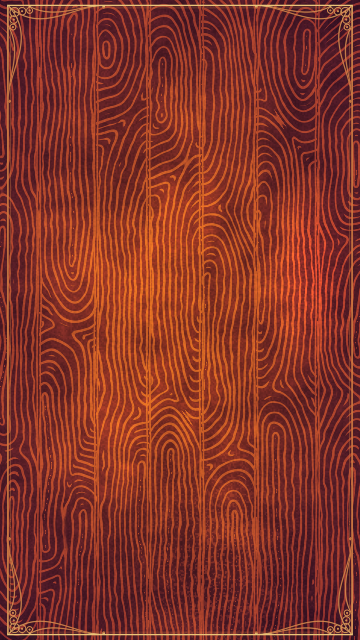
Write a WebGL 2 fragment shader that draws this texture.

```glsl
#version 300 es
precision highp float;

uniform vec2 u_resolution;
out vec4 fragColor;

// Layout, in canvas units: 432 across, 768 up
const vec2 CANVAS = vec2(432.0, 768.0);
const vec2 FRAME_INSET = vec2(9.5, 6.5);
const float GRAIN_SPACING = 7.4;
const float GRAIN_WIDTH = 1.25;
const float KNOT_BLEND = 7.0;
const float SCROLL_REACH = 116.0;
const vec2 GLOW_CENTER = vec2(214.0, 380.0);
const vec2 GLOW_SIZE = vec2(180.0, 310.0);

// Colours
const vec3 WOOD_DARK = vec3(0.225, 0.07, 0.15);
const vec3 WOOD_WARM = vec3(0.60, 0.215, 0.135);
const vec3 GRAIN_EMBER = vec3(0.61, 0.20, 0.19);
const vec3 GRAIN_FLAME = vec3(0.91, 0.455, 0.14);
const vec3 RED_BLOOM = vec3(0.24, 0.03, 0.03);
const vec3 GOLD = vec3(0.80, 0.47, 0.25);
const vec3 CREAM = vec3(0.92, 0.77, 0.47);

// Plank seams, and three knots per plank: x, y, half length, squash
const float SEAMS[6] = float[6](47.0, 115.5, 178.5, 242.0, 307.5, 381.0);
const vec4 UPPER[7] = vec4[7](
  vec4(-4, 640, 60, 0.45), vec4(87, 600, 142, 0.5), vec4(126, 706, 4, 0.6),
  vec4(192, 655, 32, 0.6), vec4(240, 640, 45, 0.5), vec4(366, 705, 18, 0.55),
  vec4(428, 572, 20, 0.5));
const vec4 MIDDLE[7] = vec4[7](
  vec4(4, 380, 110, 0.45), vec4(55, 200, 90, 0.6), vec4(182, 428, 75, 0.35),
  vec4(241, 433, 30, 0.35), vec4(248, 360, 75, 0.6), vec4(312, 450, 60, 0.35),
  vec4(434, 385, 30, 0.45));
const vec4 LOWER[7] = vec4[7](
  vec4(12, 130, 30, 0.45), vec4(95, 60, 80, 0.45), vec4(172, 100, 110, 0.5),
  vec4(206, 105, 120, 0.8), vec4(280, 50, 95, 0.6), vec4(335, 110, 140, 0.6),
  vec4(424, 80, 120, 0.45));

float hash(vec2 cell) {
  vec3 h = fract(cell.xyx * vec3(0.1031, 0.1030, 0.0973));
  h += dot(h, h.yzx + 33.33);
  return fract((h.x + h.y) * h.z);
}

float noise(vec2 p) {
  vec2 cell = floor(p), f = fract(p);
  f = f * f * (3.0 - 2.0 * f);
  return mix(mix(hash(cell), hash(cell + vec2(1, 0)), f.x),
             mix(hash(cell + vec2(0, 1)), hash(cell + vec2(1, 1)), f.x), f.y);
}

float smoothMin(float a, float b) {
  float h = max(KNOT_BLEND - abs(a - b), 0.0) / KNOT_BLEND;
  return min(a, b) - h * h * KNOT_BLEND * 0.25;
}

float knotDistance(vec2 p, vec4 knot) {
  vec2 q = p - knot.xy;
  q.y = max(abs(q.y) - knot.z, 0.0) * knot.w;
  return length(q);
}

// Height whose contours are the carved lines
float grainField(vec2 p, int plank) {
  vec2 shift = vec2(17.0 * float(plank), 5.0);
  vec2 w = p + (noise(p * vec2(0.03, 0.014) + shift) - 0.5) * vec2(14.0, 24.0);
  w.x += (noise(p * 0.1 + shift) - 0.5) * 2.2;
  float d = smoothMin(knotDistance(w, UPPER[plank]), knotDistance(w, MIDDLE[plank]));
  return smoothMin(d, knotDistance(w, LOWER[plank])) / GRAIN_SPACING;
}

float stroke(float dist, float halfWidth, float soft) {
  return 1.0 - smoothstep(halfWidth - soft, halfWidth + soft, dist);
}

// Hump that leaves the corner steeply and settles on the frame
float swoop(vec2 q, float start, float height) {
  float t = clamp((q.x - start) / (SCROLL_REACH - start), 0.0, 1.0);
  float curve = 6.75 * height * t * (1.0 - t) * (1.0 - t);
  return max(abs(q.y - curve) * 0.85, max(q.x - SCROLL_REACH, start - q.x));
}

float cornerScroll(vec2 q) {
  q = vec2(max(q.x, q.y), min(q.x, q.y));
  float d = min(swoop(q, 0.0, 16.0), swoop(q, 24.0, 8.0));
  for (int i = 0; i < 3; i++) {
    float k = float(i);
    float r = length(q - vec2(8.0 + 9.0 * k, 8.0 - k));
    d = min(d, min(abs(r - 5.5 + k), r - 0.6));
  }
  return min(d, length(q - vec2(SCROLL_REACH - 1.0, 2.0)) - 1.2);
}

void main() {
  vec2 p = gl_FragCoord.xy / u_resolution * CANVAS;
  float soft = 0.55 * CANVAS.x / u_resolution.x;

  // Find the plank and its nearest seam
  int plank = 0;
  float seamGap = CANVAS.x;
  float wobble = (noise(vec2(3.0, p.y * 0.03)) - 0.5) * 1.6;
  for (int i = 0; i < 6; i++) {
    float offset = p.x + wobble - SEAMS[i];
    plank += int(step(0.0, offset));
    seamGap = min(seamGap, abs(offset));
  }

  // Even-width lines; extra ones taper in where the spacing opens up
  float field = grainField(p, plank);
  vec2 slope = vec2(grainField(p + vec2(0.6, 0), plank),
                    grainField(p + vec2(0, 0.6), plank)) - field;
  float steep = max(length(slope) / 0.6, 0.25 / GRAIN_SPACING);
  float halfWidth = GRAIN_WIDTH + 0.8 * (noise(p * 0.05) - 0.5);
  float grain = stroke(abs(fract(field) - 0.5) / steep, halfWidth, soft);
  float open = 1.0 - smoothstep(0.42, 0.62, steep * GRAIN_SPACING);
  float extra = stroke(abs(fract(field + 0.5) - 0.5) / steep, halfWidth * open, soft);
  grain = max(grain, extra * smoothstep(0.0, 0.4, open));
  grain = max(grain, stroke(abs(seamGap - 1.9), 0.95, soft));

  // Mottled wood lit from the middle
  float broad = noise(p * 0.014 + 4.0) - 0.5;
  float mottle = broad * 0.7 + noise(p * 0.04) * 0.5 + noise(p * 0.12) * 0.3 - 0.4;
  float speckle = noise(p * 0.55) - 0.5;
  vec2 away = (p - GLOW_CENTER) / GLOW_SIZE;
  float glow = exp(-dot(away, away)) * (1.05 + 0.35 * mottle) + 0.16 * mottle;
  glow = clamp(glow, 0.0, 1.0);
  vec3 wood = mix(WOOD_DARK, WOOD_WARM, glow) * (1.0 + 0.25 * speckle + 0.25 * mottle);
  vec3 ridge = mix(GRAIN_EMBER, GRAIN_FLAME, glow) * (1.0 + 0.12 * speckle + 0.12 * mottle);
  vec2 worn = (p - vec2(265.0, 75.0)) / vec2(75.0, 110.0);
  float wear = exp(-dot(worn, worn)) * smoothstep(0.05, 0.3, speckle);
  vec3 color = mix(wood, ridge, max(grain * 0.95, wear * 0.4));
  vec2 bloom = (p - vec2(375.0, 440.0)) / vec2(40.0, 80.0);
  color += RED_BLOOM * exp(-dot(bloom, bloom)) * (0.25 + 0.6 * grain + speckle * 0.4);

  // Gilded frame and mirrored corner scrolls
  vec2 q = min(p, CANVAS - p) - FRAME_INSET;
  float edge = min(q.x, q.y);
  float gilt = max(stroke(abs(edge), 0.9, soft), 0.4 * stroke(abs(edge - 3.0), 0.5, soft));
  gilt = max(gilt, 0.9 * stroke(cornerScroll(q), 0.65, soft));
  vec3 metal = mix(GOLD, CREAM, max(1.0 - smoothstep(1.0, 3.0, q.y),
                                   0.6 * exp(-length(q) / 50.0)));
  color = mix(color, metal, gilt);

  fragColor = vec4(color, 1.0);
}
```
